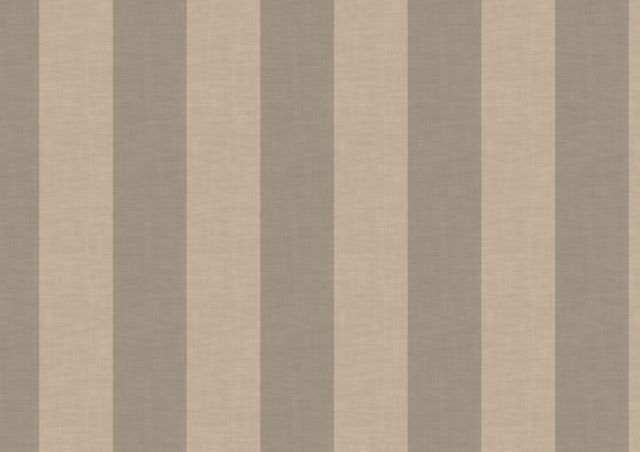
Give the GLSL for this pattern, as a WebGL 1 fragment shader.

```glsl
precision highp float;
// Broad vertical stripes in sand and taupe on softly woven linen.
// Stripes come from a wrapped distance to each light stripe's centre; the
// weave is stretched value noise that wraps on a repeating fabric tile.
#define STRIPE_PAIRS 4.342
#define FIRST_EDGE 0.0612
#define LIGHT_SHARE 0.5
#define TILE_HEIGHT 0.27
#define SAND vec3(0.750, 0.680, 0.597)
#define TAUPE vec3(0.618, 0.570, 0.508)
#define WEFT_DEPTH 0.034
#define WARP_DEPTH 0.026
#define SLUB_DEPTH 0.020
#define MOTTLE_DEPTH 0.012

uniform vec2 u_resolution;

float hash(vec2 cell) {
  vec3 q = fract(vec3(cell.xyx) * 0.1031);
  q += dot(q, q.yzx + 33.33);
  return fract((q.x + q.y) * q.z);
}

// Value noise in -0.5..0.5, seamless over a tile of the given cell count.
float tileNoise(vec2 tile, vec2 cells, float seed) {
  vec2 p = tile * cells;
  vec2 i = floor(p);
  vec2 f = fract(p);
  f = f * f * (3.0 - 2.0 * f);
  vec2 lo = mod(i, cells) + seed;
  vec2 hi = mod(i + 1.0, cells) + seed;
  float bottom = mix(hash(lo), hash(vec2(hi.x, lo.y)), f.x);
  float top = mix(hash(vec2(lo.x, hi.y)), hash(hi), f.x);
  return mix(bottom, top, f.y) - 0.5;
}

// Coverage of the light stripe, smoothed over one pixel.
float lightStripe(float t, float pixel) {
  float fromCentre = abs(fract(t - 0.5 * LIGHT_SHARE + 0.5) - 0.5);
  return clamp((0.5 * LIGHT_SHARE - fromCentre) / pixel + 0.5, 0.0, 1.0);
}

// Fine crossing threads, occasional thicker slubs and a faint mottle.
float linen(vec2 tile) {
  float weft = tileNoise(tile, vec2(16.0, 110.0), 11.0);
  float warp = tileNoise(tile, vec2(90.0, 14.0), 47.0);
  float weftSlub = tileNoise(tile, vec2(5.0, 42.0), 83.0);
  float warpSlub = tileNoise(tile, vec2(34.0, 5.0), 131.0);
  float mottle = tileNoise(tile, vec2(5.0, 6.0), 173.0);
  return weft * WEFT_DEPTH + warp * WARP_DEPTH
       + (weftSlub + warpSlub) * SLUB_DEPTH + mottle * MOTTLE_DEPTH;
}

void main() {
  // Canvas widths on both axes
  vec2 p = gl_FragCoord.xy / u_resolution.x;
  float t = (p.x - FIRST_EDGE) * STRIPE_PAIRS;

  // Stripes
  float light = lightStripe(t, STRIPE_PAIRS / u_resolution.x);
  vec3 color = mix(TAUPE, SAND, light);

  // Weave, repeating with each stripe pair
  color *= 1.0 + linen(vec2(t, p.y / TILE_HEIGHT));

  gl_FragColor = vec4(color, 1.0);
}
```
